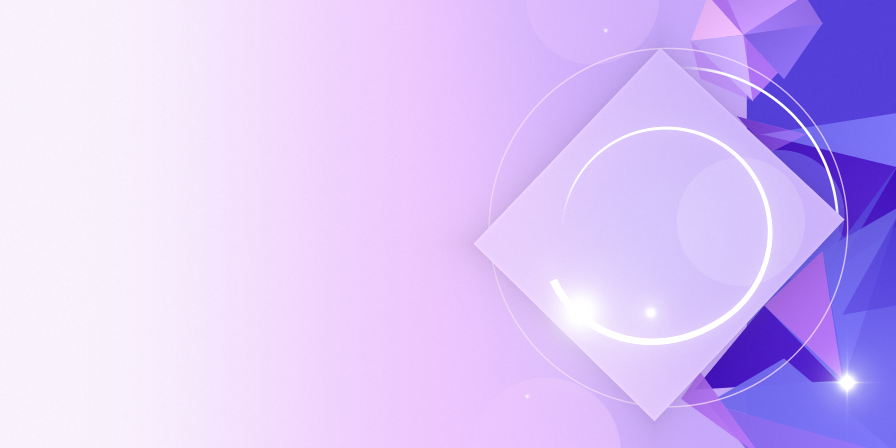
Reproduce this background procedurally as a Shadertoy shader.

```glsl
const float TAU = 6.2831853;
const vec3 PAPER = vec3(0.975, 0.95, 0.99);
const vec3 ORCHID = vec3(0.93, 0.78, 0.995);
const vec3 LILAC = vec3(0.78, 0.66, 0.985);
const vec3 PINK = vec3(0.92, 0.72, 0.98);
const vec3 VIOLET = vec3(0.70, 0.45, 0.95);
const vec3 AZURE = vec3(0.47, 0.44, 0.95);
const vec3 COBALT = vec3(0.33, 0.25, 0.85);
const vec3 INDIGO = vec3(0.29, 0.10, 0.77);
const vec3 WHITE = vec3(1.0);

const vec2 CARD_TOP = vec2(1.474, 0.893);
const vec2 CARD_LEFT = vec2(1.057, 0.456);
const vec2 CARD_BOTTOM = vec2(1.461, 0.060);
const vec2 CARD_RIGHT = vec2(1.885, 0.510);
const vec2 HALO_CENTER = vec2(1.492, 0.492);
const float HALO_RADIUS = 0.400;
const vec2 ARC_CENTER = vec2(1.518, 0.497);
const float ARC_RADIUS = 0.352;
const vec2 SWIRL_CENTER = vec2(1.487, 0.482);
const float SWIRL_RADIUS = 0.232;
const float SWIRL_FLARE = 0.042;
const float SWIRL_END = 0.936;
const vec2 STAR = vec2(1.891, 0.146);
const float GRAIN = 0.008;

float hash(vec2 p) {
    vec3 q = fract(p.xyx * 0.1031);
    q += dot(q, q.yzx + 33.33);
    return fract((q.x + q.y) * q.z);
}

// Signed distance to the line a-b, positive on its left
float edge(vec2 p, vec2 a, vec2 b) {
    vec2 d = b - a, q = p - a;
    return (d.x * q.y - d.y * q.x) / length(d);
}

float cover(float inside) {
    return clamp(inside * iResolution.y + 0.5, 0.0, 1.0);
}

float disc(vec2 p, vec2 center, float radius) {
    return cover(radius - length(p - center));
}

float ring(vec2 p, vec2 center, float radius, float halfWidth) {
    return cover(halfWidth - abs(length(p - center) - radius));
}

float glow(vec2 p, vec2 center, float size) {
    vec2 d = (p - center) / size;
    return exp(-dot(d, d));
}

// Paints a triangle with a gentle shade running from a to c
void facet(inout vec3 col, vec2 p, vec2 a, vec2 b, vec2 c, vec3 tint, float alpha) {
    float turn = sign(edge(c, a, b));
    float inside = min(min(turn * edge(p, a, b), turn * edge(p, b, c)), turn * edge(p, c, a));
    float shade = dot(p - a, c - a) / dot(c - a, c - a) - 0.5;
    col = mix(col, tint + 0.08 * shade, cover(inside) * alpha);
}

vec3 backdrop(vec2 p) {
    vec3 col = mix(PAPER, ORCHID, smoothstep(0.15, 1.05, p.x));
    col = mix(col, LILAC, smoothstep(0.9, 1.55, p.x + 0.12 * (p.y - 0.5)));
    col = mix(col, ORCHID, 0.3 * disc(p, vec2(1.323, 1.005), 0.149));
    return mix(col, ORCHID, 0.55 * disc(p, vec2(1.219, -0.01), 0.167));
}

void crystals(inout vec3 col, vec2 p) {
    col = mix(col, mix(AZURE, COBALT, smoothstep(0.1, 0.6, p.y)), cover(p.x - 1.667));

    // Upper gem
    facet(col, p, vec2(1.58, 1.01), vec2(1.836, 0.948), vec2(1.68, 0.775), VIOLET, 0.9);
    facet(col, p, vec2(1.58, 1.01), vec2(1.542, 0.909), vec2(1.659, 0.922), PINK, 1.0);
    facet(col, p, vec2(1.542, 0.909), vec2(1.68, 0.775), vec2(1.659, 0.922), LILAC, 1.0);
    facet(col, p, vec2(1.542, 0.909), vec2(1.563, 0.825), vec2(1.68, 0.775), VIOLET, 0.45);
    facet(col, p, vec2(1.62, 1.01), vec2(1.797, 1.01), vec2(1.659, 0.922), vec3(0.76, 0.57, 0.97), 1.0);
    facet(col, p, vec2(1.797, 1.01), vec2(1.836, 0.948), vec2(1.659, 0.922), vec3(0.61, 0.46, 0.94), 1.0);
    facet(col, p, vec2(1.659, 0.922), vec2(1.836, 0.948), vec2(1.75, 0.823), vec3(0.53, 0.41, 0.92), 1.0);

    // Middle shards
    facet(col, p, vec2(1.646, 0.74), vec2(2.01, 0.64), vec2(1.885, 0.47), INDIGO, 1.0);
    facet(col, p, vec2(2.01, 0.64), vec2(2.01, 0.50), vec2(1.87, 0.40), INDIGO, 1.0);
    facet(col, p, vec2(1.70, 0.70), vec2(2.01, 0.749), vec2(2.01, 0.625), AZURE, 0.95);
    facet(col, p, vec2(1.646, 0.74), vec2(1.80, 0.70), vec2(1.72, 0.66), VIOLET, 0.5);
    col = mix(col, AZURE, 0.6 * disc(p, vec2(1.74, 0.52), 0.145));

    // Lower shards
    facet(col, p, vec2(1.55, 0.13), vec2(1.706, 0.318), vec2(1.87, 0.15), INDIGO, 1.0);
    facet(col, p, vec2(1.836, 0.44), vec2(2.01, 0.54), vec2(1.885, 0.154), AZURE, 0.9);
    facet(col, p, vec2(2.01, 0.53), vec2(2.01, 0.32), vec2(1.88, 0.297), COBALT, 0.7);
    facet(col, p, vec2(1.706, 0.318), vec2(1.836, 0.44), vec2(1.88, 0.154), VIOLET, 1.0);
    facet(col, p, vec2(1.58, 0.10), vec2(1.75, 0.20), vec2(2.01, -0.02), AZURE, 0.95);
    facet(col, p, vec2(1.58, 0.10), vec2(1.68, -0.02), vec2(2.01, -0.02), vec3(0.56, 0.44, 0.95), 1.0);
    facet(col, p, vec2(1.52, 0.11), vec2(1.563, 0.17), vec2(1.70, -0.02), VIOLET, 0.9);
}

void card(inout vec3 col, vec2 p) {
    float inside = min(min(edge(p, CARD_TOP, CARD_LEFT), edge(p, CARD_LEFT, CARD_BOTTOM)),
                       min(edge(p, CARD_BOTTOM, CARD_RIGHT), edge(p, CARD_RIGHT, CARD_TOP)));
    vec3 fill = mix(vec3(0.91, 0.81, 0.99), vec3(0.80, 0.70, 0.98), smoothstep(1.1, 1.8, p.x + 0.3 * (p.y - 0.5)));
    fill = mix(fill, vec3(0.83, 0.79, 0.99), 0.6 * glow(p, SWIRL_CENTER, 0.2));
    fill = mix(fill, WHITE, 0.14 * disc(p, vec2(1.654, 0.505), 0.143));
    fill += 0.05 * exp(-abs(inside) / 0.004);
    col *= 1.0 - 0.08 * exp(-max(-inside, 0.0) / 0.03);
    col = mix(col, fill, cover(inside));
}

// Light stroke that widens clockwise from the left and flares at its end
void swirl(inout vec3 col, vec2 p) {
    vec2 d = p - SWIRL_CENTER;
    float t = fract(atan(d.y, -d.x) / TAU);
    float radius = SWIRL_RADIUS + SWIRL_FLARE * smoothstep(0.65, 0.95, t);
    float away = abs(length(d) - radius);
    float stroke = cover(0.0015 + 0.008 * t - away) * smoothstep(0.0, 0.1, t);
    float cut = cover((SWIRL_END - t) * TAU * radius);
    float haze = 0.4 * t * exp(-away / 0.022) * smoothstep(0.98, 0.9, t);
    col = mix(col, WHITE, max(stroke * cut, haze));
}

void mainImage(out vec4 fragColor, in vec2 fragCoord) {
    vec2 p = fragCoord / iResolution.y;
    vec3 col = backdrop(p);
    crystals(col, p);

    // Thin rings behind the card
    col = mix(col, vec3(0.98, 0.88, 1.0), 0.75 * ring(p, HALO_CENTER, HALO_RADIUS, 0.0016));
    float arcFade = smoothstep(1.5, 1.62, p.x) * smoothstep(0.48, 0.54, p.y);
    col = mix(col, WHITE, arcFade * ring(p, ARC_CENTER, ARC_RADIUS, 0.003));
    card(col, p);
    swirl(col, p);

    // Glows and sparkle
    float light = 0.9 * glow(p, vec2(1.294, 0.305), 0.05) + 0.3 * glow(p, vec2(1.32, 0.29), 0.13);
    light += 0.9 * glow(p, vec2(1.453, 0.302), 0.011) + 0.3 * glow(p, vec2(1.453, 0.302), 0.04);
    light += glow(p, STAR, 0.02) + 0.35 * glow(p, STAR, 0.055);
    vec2 ray = abs(p - STAR);
    light += 0.7 * (exp(-ray.x / 0.025 - ray.y / 0.002) + exp(-ray.y / 0.03 - ray.x / 0.002));
    light += 0.8 * (glow(p, vec2(1.352, 0.932), 0.004) + glow(p, vec2(1.177, 0.115), 0.004));
    col = mix(col, WHITE, clamp(light, 0.0, 1.0));

    col += GRAIN * (hash(floor(p * 256.0)) - 0.5);
    fragColor = vec4(clamp(col, 0.0, 1.0), 1.0);
}
```
